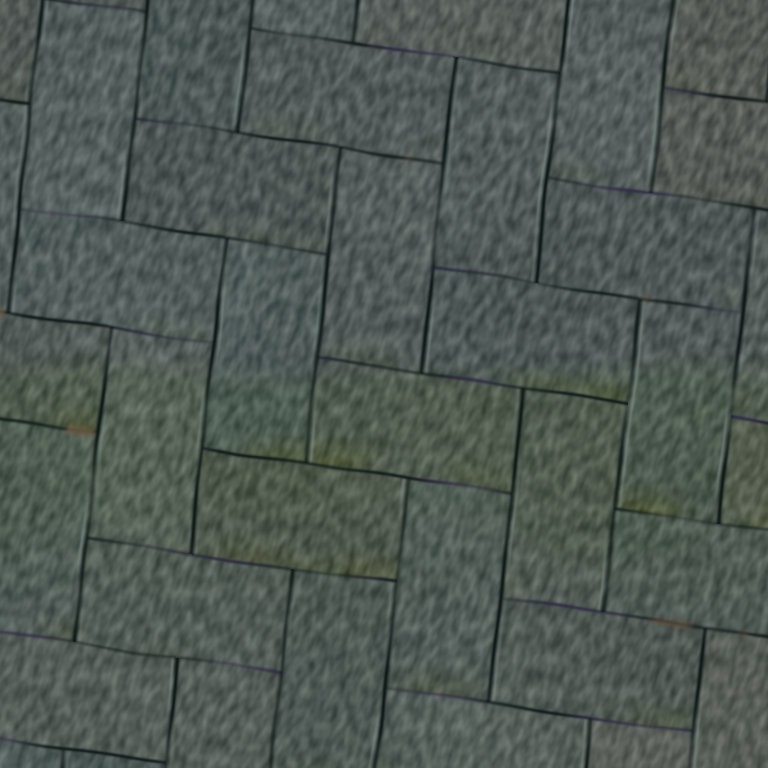
Give the GLSL for this texture, as a Shadertoy shader.

```glsl
// Weathered grey pavers in a tilted herringbone bond, about seven cells across.
// The sum of a cell's indices modulo 4 selects its half of a 2x1 or 1x2 brick.
// Gradient noise adds grainy relief, uneven joints, moss and stains.

const vec2 CELL_RIGHT = vec2(0.1345, 0.0195);
const vec2 CELL_DOWN = vec2(-0.0156, 0.1367);
const vec2 BOND_ORIGIN = vec2(0.3255, 0.0365);

const vec3 STONE = vec3(0.325, 0.357, 0.347);
const vec3 GREEN_STONE = vec3(0.312, 0.362, 0.306);
const vec3 MOSS = vec3(0.31, 0.34, 0.20);
const vec3 JOINT = vec3(0.06, 0.10, 0.095);
const vec3 EDGE_LIGHT = vec3(0.49, 0.54, 0.52);
const vec3 VIOLET_STAIN = vec3(0.19, 0.17, 0.28);
const vec3 RUST = vec3(0.46, 0.36, 0.27);

vec2 hash22(vec2 p) {
    vec3 h = fract(vec3(p.xyx) * vec3(0.1031, 0.1030, 0.0973));
    h += dot(h, h.yzx + 33.33);
    return fract((h.xx + h.yz) * h.zy);
}

float cornerSlope(vec2 corner, vec2 offset) {
    float angle = 6.28318 * hash22(corner).x;
    return dot(vec2(cos(angle), sin(angle)), offset);
}

// Gradient noise, roughly -0.7 to 0.7
float gradientNoise(vec2 p) {
    vec2 i = floor(p), f = fract(p);
    vec2 u = f * f * f * (f * (f * 6.0 - 15.0) + 10.0);
    vec2 e = vec2(1.0, 0.0);
    float low = mix(cornerSlope(i, f), cornerSlope(i + e, f - e), u.x);
    float high = mix(cornerSlope(i + e.yx, f - e.yx), cornerSlope(i + 1.0, f - 1.0), u.x);
    return mix(low, high, u.y);
}

// Soft line profile, never thinner than a pixel
float softLine(float d, float width, float pixel) {
    float x = d / max(width, pixel);
    return exp(-x * x);
}

// Root cell (xy) and size (zw) of the brick that owns a cell
vec4 herringboneBrick(vec2 cell) {
    float phase = mod(cell.x + cell.y, 4.0);
    bool lying = phase < 1.5;
    vec2 along = lying ? vec2(1.0, 0.0) : vec2(0.0, 1.0);
    return vec4(cell - along * mod(phase, 2.0), 1.0 + along);
}

// Fine slanted relief, dark pits beside light ridges
float stoneGrain(vec2 p) {
    vec2 slanted = vec2(p.x + 0.28 * p.y, p.y);
    float coarse = gradientNoise(slanted * vec2(84.0, 46.0));
    float fine = gradientNoise(slanted * vec2(150.0, 85.0) + 37.0);
    return 0.145 * coarse + 0.07 * fine;
}

void mainImage(out vec4 fragColor, in vec2 fragCoord) {
    vec2 pos = fragCoord / iResolution.xy;
    pos.y = 1.0 - pos.y;
    float pixel = 1.0 / (0.135 * min(iResolution.x, iResolution.y));

    // Bond coordinates, slightly uneven
    vec2 p = inverse(mat2(CELL_RIGHT, CELL_DOWN)) * (pos - BOND_ORIGIN);
    p += 0.035 * vec2(gradientNoise(p * 1.3 + 5.0), gradientNoise(p * 1.3 + 71.0));
    vec4 brick = herringboneBrick(floor(p));
    vec2 local = p - brick.xy;
    vec2 farSide = brick.zw - local;
    vec2 edge = min(local, farSide);
    vec2 variety = hash22(brick.xy + 50.0);

    // Stone tone with a greener band across the lower middle
    float drift = gradientNoise(pos * 4.0 + 9.0);
    float band = smoothstep(0.46, 0.51, pos.y + 0.02 * drift)
               * (1.0 - 0.75 * smoothstep(0.64, 0.82, pos.y + 0.12 * drift));
    vec3 color = mix(STONE, GREEN_STONE, band * (0.75 + 0.25 * variety.y));
    color += 0.035 * (variety.x - 0.5) + 0.03 * drift;
    color += vec3(0.022, 0.0, -0.012) * (variety.y - 0.5 + 0.5 * (pos.x - 0.5));

    // Moss gathers along the lower brick edges
    float patches = smoothstep(-0.15, 0.4, gradientNoise(p * 1.1 + 23.0));
    float mossy = smoothstep(0.32, 0.02, farSide.y) * patches * (0.15 + 0.65 * band);
    color = mix(color, MOSS, mossy);

    color += stoneGrain(pos) * vec3(1.0, 1.0, 0.97);

    // Light rims beside the upright joints
    float rimSide = gradientNoise(p * 0.9 + 13.0);
    float rimDistance = rimSide > 0.0 ? local.x : farSide.x;
    float rim = softLine(rimDistance - 0.045, 0.018, pixel);
    color = mix(color, EDGE_LIGHT, rim * min(1.8 * abs(rimSide), 0.6));

    // Joints: dark upright ones, fainter level ones
    float wear = gradientNoise(p * 1.2 + 41.0);
    float upright = softLine(edge.x, 0.022, pixel) * clamp(0.82 + 0.9 * wear, 0.35, 1.0);
    float level = softLine(edge.y, 0.019, pixel) * clamp(0.64 - 0.9 * wear, 0.3, 0.9);
    float stain = gradientNoise(p * vec2(0.9, 1.7) + 87.0);
    vec3 levelColor = mix(JOINT, VIOLET_STAIN, smoothstep(-0.1, 0.25, stain));
    color = mix(color, levelColor, level);
    color = mix(color, JOINT, upright);

    // Rare rusty crumbs on the level joints
    float crumbs = smoothstep(0.38, 0.55, gradientNoise(p * 2.1 + 19.0));
    color = mix(color, RUST, crumbs * softLine(edge.y, 0.045, pixel) * 0.7);

    fragColor = vec4(clamp(color, 0.0, 1.0), 1.0);
}
```
